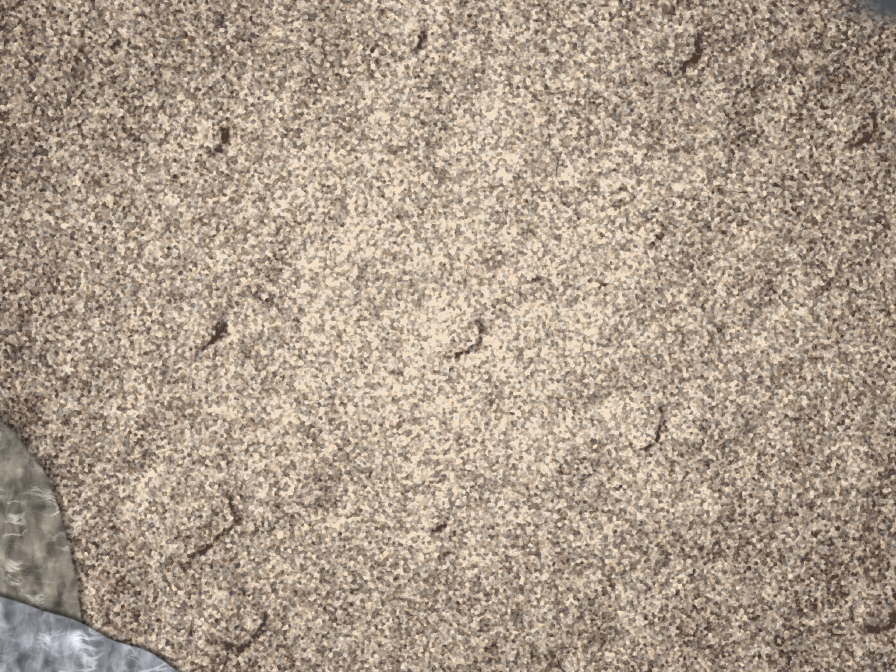
A Shadertoy shader for this texture:

```glsl
float hash(vec2 p) {
    vec3 q = fract(p.xyx * vec3(0.1031, 0.1030, 0.0973));
    q += dot(q, q.yzx + 33.33);
    return fract((q.x + q.y) * q.z);
}

float noise(vec2 p) {
    vec2 i = floor(p), f = fract(p);
    f = f * f * (3.0 - 2.0 * f);
    return mix(mix(hash(i), hash(i + vec2(1, 0)), f.x),
               mix(hash(i + vec2(0, 1)), hash(i + vec2(1, 1)), f.x), f.y);
}

float fbm(vec2 p) {
    float sum = 0.0, amp = 0.53;
    for (int i = 0; i < 4; i++) {
        sum += amp * noise(p);
        p = mat2(1.6, 1.2, -1.2, 1.6) * p + 7.3;
        amp *= 0.5;
    }
    return sum;
}

// Soft-edged cells: x is the tone of the grain, y its tint
vec2 grains(vec2 p) {
    vec2 cell = floor(p), sum = vec2(0);
    float total = 0.0;
    for (int y = -1; y <= 1; y++)
    for (int x = -1; x <= 1; x++) {
        vec2 id = cell + vec2(x, y);
        vec2 d = id + vec2(hash(id + 11.0), hash(id + 47.0)) - p;
        float weight = exp(-8.0 * dot(d, d));
        sum += weight * vec2(hash(id + 83.0), hash(id + 131.0));
        total += weight;
    }
    return sum / total - 0.5;
}

// Crumbly lumps, lit on top and shaded at the lower right
float clumps(vec2 p) {
    vec2 warp = vec2(fbm(p * 22.0), fbm(p * 22.0 + 40.0)) - 0.5;
    float light = 0.0;
    for (int i = 0; i < 13; i++) {
        float n = float(i);
        vec2 center = vec2(1.333 * fract(0.195 + 0.7549 * n), fract(0.24 + 0.5698 * n));
        float radius = i == 0 ? 0.078 : 0.018 + 0.03 * hash(vec2(n, 5.0));
        vec2 q = p - center + warp * (0.02 + 0.45 * radius);
        float d = length(q * vec2(1.0, 1.15)) - radius;
        float facing = dot(q / (length(q) + 1e-4), vec2(0.85, -0.53));
        float rim = smoothstep(-0.005, 0.001, d) * (1.0 - smoothstep(0.001, 0.014, d));
        light -= 0.75 * rim * smoothstep(0.2, 0.9, facing);
        light += (0.09 - 0.17 * facing * smoothstep(-radius, 0.0, d))
               * (1.0 - smoothstep(-0.012, 0.004, d));
    }
    return light;
}

vec3 sand(vec2 p) {
    // Lamp glow fading to the borders
    vec2 g = (p - vec2(0.66, 0.53)) * vec2(0.97, 1.0);
    float tone = 0.17 + 0.66 * exp(-2.4 * dot(g, g));

    // Uneven ground and short cracks
    tone += 0.75 * (fbm(p * 13.0) - fbm(p * 13.0 + vec2(0.2, -0.14)));
    tone += 0.2 * (fbm(p * 40.0) - 0.5) + 0.16 * (fbm(p * 5.0 + 70.0) - 0.5);
    float crack = 1.0 - smoothstep(0.0, 0.02, abs(fbm(p * 9.0 + 3.0) - 0.5));
    tone -= 0.35 * crack * smoothstep(0.6, 0.75, noise(p * 7.0 + 20.0));
    tone += clumps(p);

    // Grains in two sizes with small dark gaps
    vec2 coarse = grains(p * 190.0), fine = grains(p * 290.0 + 60.0);
    tone += 0.9 * coarse.x + 0.5 * fine.x;
    tone -= 0.28 * smoothstep(0.78, 0.93, noise(p * 130.0));
    tone = clamp(tone + 0.02, -0.2, 1.12);

    vec3 color = mix(vec3(0.39, 0.33, 0.29), vec3(0.89, 0.82, 0.735), tone);
    return color + coarse.y * vec3(0.03, -0.01, -0.05);
}

// Crinkled film with fine creases and glints
vec3 film(vec2 p, vec3 base) {
    vec2 q = p + 0.025 * vec2(fbm(p * 24.0), fbm(p * 24.0 + 9.0));
    float crease = 1.0 - abs(2.0 * fbm(q * vec2(30.0, 75.0)) - 1.0);
    float fold = fbm(q * vec2(70.0, 35.0) + 30.0);
    float glint = smoothstep(0.55, 0.85, noise(q * vec2(28.0, 40.0)));
    return base * (0.4 + 0.95 * fold) + (0.05 + 0.22 * glint) * smoothstep(0.7, 1.0, crease);
}

void mainImage(out vec4 fragColor, in vec2 fragCoord) {
    vec2 p = fragCoord / iResolution.y;
    float soft = 1.5 / iResolution.y;
    vec3 color = sand(p);

    // Dim bluish corner at the upper right
    float corner = length((p - vec2(iResolution.x / iResolution.y, 1.0)) * vec2(1.0, 1.8));
    color = mix(vec3(0.3, 0.31, 0.33), color, smoothstep(0.01, 0.1, corner));

    // Two overlapping sheets at the lower left
    float wobble = 0.012 * (noise(p * 18.0) - 0.5);
    float upper = (length(p / vec2(0.122, 0.36)) - 1.0) * 0.12 + wobble;
    color *= 1.0 - 0.4 * (1.0 - smoothstep(0.0, 0.014, upper));
    color = mix(film(p, vec3(0.56, 0.53, 0.48)), color, smoothstep(-soft, soft, upper));

    float lower = p.y - 0.115 + 0.31 * p.x + 0.45 * p.x * p.x + wobble;
    color *= 1.0 - 0.55 * (1.0 - smoothstep(0.0, 0.012, lower));
    color = mix(film(p + 2.0, vec3(0.62, 0.63, 0.66)), color, smoothstep(-soft, soft, lower));

    fragColor = vec4(clamp(color, 0.0, 1.0), 1.0);
}
```
